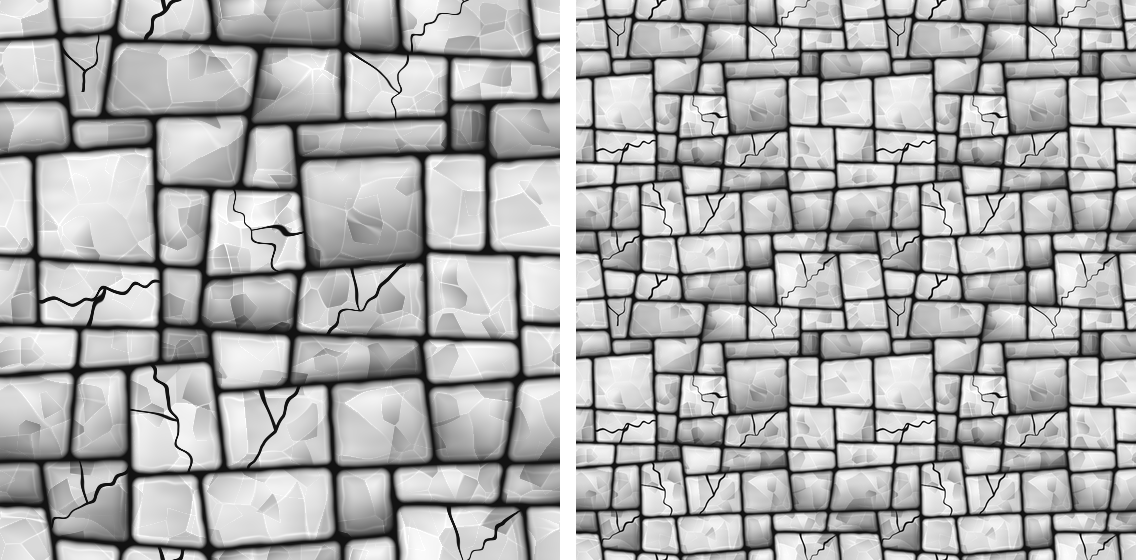
Left: one tile. Right: repeated 2 by 2.
Give the GLSL for this texture map, as a three.js fragment shader.

```glsl
// Grey dry-stone wall of fitted blocks with chipped facets, dark joints and cracks.
// Slanted seams, alternately upright and level per grid cell, enclose one block
// per grid corner; each block is then shaded in its own local coordinates.
#define GRID vec2(6.0, 8.0)   // blocks across and up, both even so it tiles
#define JITTER 0.68           // spread of block sizes
#define SKEW 0.24             // slant of the seams
#define JOINT 0.0052          // softness of the dark joint
#define CORNER 0.012          // smallest corner radius
#define STONE_LIGHT 0.985     // tone of a fully lit face
#define JOINT_DARK 0.07       // tone deep in the joints
#define FACET_SCALE 11.0      // large split faces
#define CHIP_SCALE 21.0       // small dents
#define CRACKED 0.2           // share of cracked blocks

varying vec2 vUv;

vec2 hash2(vec2 p) {
  vec3 a = fract(p.xyx * vec3(0.1031, 0.1030, 0.0973));
  a += dot(a, a.yzx + 33.33);
  return fract((a.xx + a.yz) * a.zy);
}

float noise(vec2 p) {
  vec2 i = floor(p), f = fract(p);
  f = f * f * (3.0 - 2.0 * f);
  float low = mix(hash2(i).x, hash2(i + vec2(1.0, 0.0)).x, f.x);
  float high = mix(hash2(i + vec2(0.0, 1.0)).x, hash2(i + 1.0).x, f.x);
  return mix(low, high, f.y);
}

// Signed distance across the seam of one cell; q holds (across, along).
float seam(vec2 q, vec2 cell) {
  vec2 r = hash2(mod(cell, GRID) + 5.0) - 0.5;
  return q.x - 0.5 - r.x * JITTER - r.y * SKEW * (q.y - 0.5);
}

// Distances to the left, right, bottom and top seams of the block at a corner.
vec4 blockSides(vec2 p, vec2 corner) {
  float odd = mod(corner.x + corner.y, 2.0);
  vec2 l = corner + vec2(-1.0, odd - 1.0);
  vec2 r = corner + vec2(0.0, -odd);
  vec2 b = corner + vec2(-odd, -1.0);
  vec2 t = corner + vec2(odd - 1.0, 0.0);
  return vec4(seam(p - l, l), -seam(p - r, r),
              seam((p - b).yx, b), -seam((p - t).yx, t)) / GRID.xxyy;
}

// Voronoi facet: x = tilt across the face, y = random id, z = distance to ridge.
vec3 facet(vec2 p) {
  vec2 base = floor(p), site = vec2(0.0), id = vec2(0.0);
  float near = 9.0, next = 9.0;
  for (int j = -1; j <= 1; j++)
  for (int i = -1; i <= 1; i++) {
    vec2 cell = base + vec2(float(i), float(j));
    vec2 v = p - cell - hash2(cell);
    float d = length(v);
    if (d < near) { next = near; near = d; site = v; id = cell; }
    else next = min(next, d);
  }
  return vec3(dot(site, hash2(id + 7.0) * 2.0 - 1.0), hash2(id + 3.0).y, next - near);
}

// Dark crack with one branch, c measured from the block centre.
float crackMask(vec2 c, vec2 seed) {
  vec2 dir = normalize(seed - 0.5 + 0.001);
  vec2 r = vec2(dot(c, dir), dot(c, vec2(-dir.y, dir.x)));
  float bend = (noise(r.xx * 32.0 + seed * 40.0) - 0.5) * 0.03;
  float d = abs(r.y + bend);
  float branch = abs(dot(r, vec2(0.85, -0.5)) + bend * 0.6);
  if (r.y + bend > 0.0) d = min(d, branch);
  float width = 0.003 * noise(r * 16.0 + seed * 30.0);
  return 1.0 - smoothstep(width, width + 0.002, d);
}

void main() {
  // Find the block that holds this point.
  vec2 p = vUv * GRID, corner = vec2(0.0);
  vec4 sides = vec4(-1.0);
  float best = -9.0;
  for (int k = 0; k < 4; k++) {
    vec2 c = floor(p) + vec2(mod(float(k), 2.0), floor(float(k) * 0.5));
    vec4 s = blockSides(p, c);
    float inside = min(min(s.x, s.y), min(s.z, s.w));
    if (inside > best) { best = inside; sides = s; corner = c; }
  }
  vec2 key = mod(corner, GRID);
  vec2 seed = hash2(key + 19.0), look = hash2(key + 47.0), split = hash2(key + 71.0);
  vec2 size = sides.xz + sides.yw;
  vec2 across = (sides.xz - sides.yw) / size;
  vec2 local = (p - corner) / GRID;
  vec2 shift = seed * 60.0;
  float small = min(size.x, size.y);

  // Rounded, slightly worn outline; edge grows inwards.
  float radius = min(CORNER * (1.0 + seed.x), small * 0.4);
  vec2 q = radius - min(sides.xz, sides.yw);
  float edge = radius - length(max(q, 0.0)) - min(max(q.x, q.y), 0.0);
  float wear = noise(local * 38.0 + shift);
  edge -= 0.003 * wear * wear;

  // Broad shading: darker away from the light and on small, sunken blocks.
  vec2 away = normalize(vec2(look.x * 1.5 - 0.45, -0.8));
  float tone = STONE_LIGHT - 0.06 * seed.y;
  tone -= mix(0.06, 0.55, look.y * look.y) * smoothstep(-0.7, 1.4, dot(across, away));
  tone -= 0.4 * (1.0 - smoothstep(0.003, 0.010, size.x * size.y));
  tone *= 1.0 - 0.22 * look.y * (1.0 - smoothstep(0.0, 0.035, edge));

  // Split faces, dents and their pale ridges.
  vec2 bent = local + 0.022 * (vec2(noise(local * 17.0 + shift), noise(local * 17.0 - shift)) - 0.5);
  vec3 face = facet(bent * FACET_SCALE + shift);
  vec3 chip = facet(bent * CHIP_SCALE + shift.yx);
  float dent = step(0.76, chip.y) * smoothstep(0.0, 0.08, chip.z);
  float fade = noise(local * 22.0 + shift.yx);
  tone -= 0.15 * clamp(face.y * 0.7 + face.x * 1.1, 0.0, 1.0);
  tone -= dent * clamp(0.09 + 0.22 * chip.x, 0.0, 0.22);
  tone += 0.11 * fade * (1.0 - smoothstep(0.0, 0.05, face.z));
  tone += 0.09 * fade * step(0.6, chip.y) * (1.0 - smoothstep(0.0, 0.07, chip.z));
  tone -= 0.05 * (noise(bent * vec2(26.0, 48.0) + shift) - 0.4);

  // Bright worn rim, cracks and the dark joint.
  float rim = (edge - 0.011 - 0.005 * wear) / 0.0022;
  tone += 0.13 * fade * exp(-rim * rim);
  if (split.x < CRACKED && small > 0.07)
    tone *= 1.0 - 0.92 * crackMask(across * size * 0.5, split.yx * vec2(1.0, 5.0));
  float depth = max(edge, 0.0) / JOINT;
  tone = mix(JOINT_DARK, clamp(tone, 0.06, 1.0), 1.0 - exp(-depth * sqrt(depth)));
  gl_FragColor = vec4(vec3(tone), 1.0);
}
```
